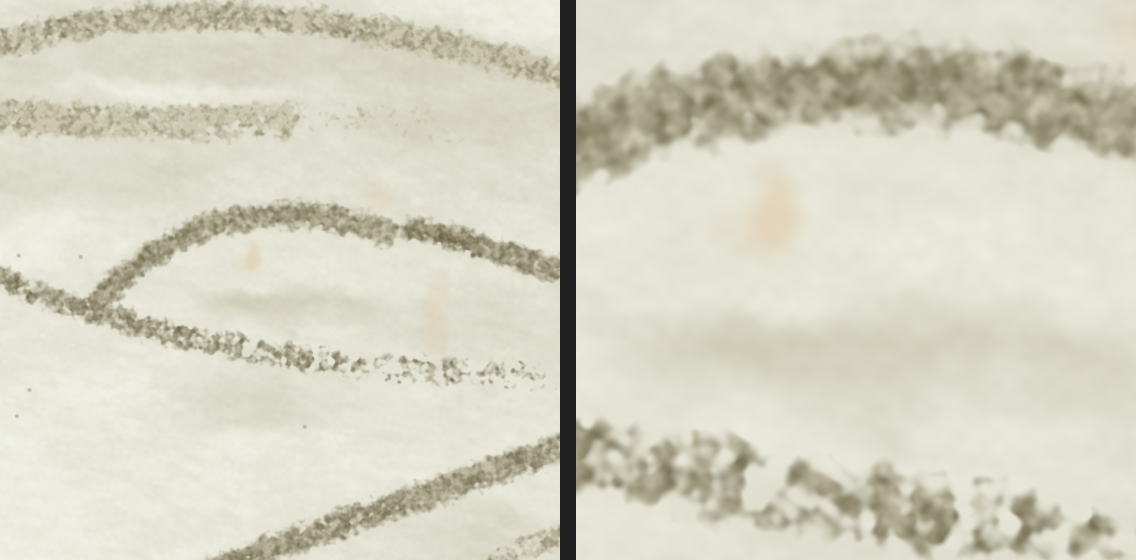
Left, the full canvas; right, a detail of the centre.
Reproduce this texture procedurally as a WebGL 2 fragment shader.

```glsl
#version 300 es
precision highp float;

uniform vec2 u_resolution;
out vec4 outColor;

#define PAPER vec3(0.936, 0.938, 0.893)
#define WASH vec3(0.825, 0.812, 0.735)
#define CHALK_PALE vec3(0.800, 0.778, 0.685)
#define CHALK_DARK vec3(0.400, 0.370, 0.255)
#define OCHRE vec3(0.880, 0.790, 0.660)
#define GRAIN_SCALE 100.0
#define EDGE_ROUGHNESS 0.031
#define EDGE_SOFTNESS 0.0085
#define GAP_SOFTNESS 0.17
#define CURVE_STEPS 20

float hash(vec2 p) {
    return fract(sin(dot(p, vec2(127.1, 311.7))) * 43758.5453);
}

float noise(vec2 p) {
    vec2 cell = floor(p), f = fract(p);
    f = f * f * (3.0 - 2.0 * f);
    return mix(mix(hash(cell), hash(cell + vec2(1, 0)), f.x),
               mix(hash(cell + vec2(0, 1)), hash(cell + vec2(1, 1)), f.x), f.y);
}

float fbm(vec2 p) {
    float sum = 0.0, amplitude = 0.5;
    for (int i = 0; i < 4; i++) {
        sum += amplitude * noise(p);
        p = mat2(1.6, 1.2, -1.2, 1.6) * p + 7.3;
        amplitude *= 0.5;
    }
    return sum / 0.9375;
}

// Soft elliptical patch, 1 at its centre
float patchAt(vec2 p, vec2 centre, vec2 radius) {
    return smoothstep(1.0, 0.25, length((p - centre) / radius));
}

// Distance to a quadratic curve (x) and position along it (y)
vec2 curveDistance(vec2 p, vec2 a, vec2 b, vec2 c) {
    vec2 nearest = vec2(10.0, 0.0), start = a;
    for (int i = 1; i <= CURVE_STEPS; i++) {
        float t = float(i) / float(CURVE_STEPS);
        vec2 end = mix(mix(a, b, t), mix(b, c, t), t);
        vec2 along = end - start;
        float h = clamp(dot(p - start, along) / dot(along, along), 0.0, 1.0);
        float d = length(p - start - along * h);
        if (d < nearest.x) nearest = vec2(d, t + (h - 1.0) / float(CURVE_STEPS));
        start = end;
    }
    return nearest;
}

// Crumbly chalk line; cover and tone each run from start (x) to end (y)
vec3 chalk(vec3 colour, vec2 p, vec2 a, vec2 b, vec2 c, float halfWidth, vec2 cover, vec2 tone) {
    vec2 curve = curveDistance(p, a, b, c);
    vec2 g = mat2(0.8, 0.6, -0.6, 0.8) * p * GRAIN_SCALE;
    float clump = noise(g * 0.32 + 5.0);
    float grain = noise(g) * 0.45 + noise(g * 1.7 + 31.0) * 0.25 + clump * 0.3;
    float body = smoothstep(EDGE_SOFTNESS, -EDGE_SOFTNESS,
                            curve.x - halfWidth + (grain - 0.5) * EDGE_ROUGHNESS);
    float gaps = smoothstep(-GAP_SOFTNESS, GAP_SOFTNESS, mix(cover.x, cover.y, curve.y) - grain);
    float halo = smoothstep(halfWidth * 2.0, halfWidth * 0.4, curve.x);
    float shade = noise(g * 1.2 + 63.0) * 0.5 + noise(g * 2.1 + 87.0) * 0.25 + clump * 0.25;
    float depth = clamp(mix(tone.x, tone.y, curve.y) + (shade - 0.5) * 1.25, 0.0, 1.0);
    colour = mix(colour, WASH, halo * 0.35 * mix(cover.x, cover.y, curve.y));
    return mix(colour, mix(CHALK_PALE, CHALK_DARK, depth), body * gaps * 0.95);
}

void main() {
    vec2 p = gl_FragCoord.xy / u_resolution;
    vec2 warp = vec2(fbm(p * 7.0), fbm(p * 7.0 + 19.0)) - 0.5;
    vec2 q = p + warp * 0.12;

    // Broad washes and bare areas
    float wash = 0.32 + 0.16 * smoothstep(0.5, 0.7, q.y);
    wash += 0.30 * patchAt(q, vec2(0.45, 0.89), vec2(0.75, 0.08));
    wash += 0.26 * patchAt(q, vec2(0.88, 0.80), vec2(0.38, 0.12));
    wash += 0.22 * patchAt(q, vec2(0.15, 0.69), vec2(0.40, 0.08));
    wash += 0.26 * patchAt(q, vec2(0.90, 0.42), vec2(0.45, 0.12));
    wash += 0.60 * patchAt(q, vec2(0.50, 0.425), vec2(0.20, 0.06));
    wash += 0.42 * patchAt(q, vec2(0.47, 0.30), vec2(0.25, 0.085));
    wash += 0.36 * patchAt(q, vec2(0.92, 0.02), vec2(0.35, 0.12));
    wash -= 0.45 * patchAt(q, vec2(0.33, 0.84), vec2(0.24, 0.035));
    wash -= 0.38 * patchAt(q, vec2(0.92, 0.97), vec2(0.35, 0.08));
    wash -= 0.25 * patchAt(q, vec2(0.05, 0.57), vec2(0.25, 0.08));
    wash -= 0.18 * patchAt(q, vec2(0.12, 0.16), vec2(0.50, 0.35));

    // Brushed streaks and fine tooth of the ground
    vec2 brushed = vec2(p.x, p.y + 0.15 * p.x);
    wash += 0.42 * (fbm(brushed * vec2(7.0, 15.0)) - 0.5);
    wash += 0.38 * (fbm(brushed * vec2(32.0, 65.0)) - 0.5);
    wash += 0.14 * (noise(p * 130.0) - 0.5);
    vec3 colour = mix(PAPER, WASH, clamp(wash, -0.1, 1.2));

    // Warm stains
    float stain = 0.6 * patchAt(q, vec2(0.425, 0.54), vec2(0.030, 0.033));
    stain += 0.28 * patchAt(q, vec2(0.77, 0.43), vec2(0.04, 0.12));
    stain += 0.25 * patchAt(q, vec2(0.67, 0.65), vec2(0.05, 0.06));
    colour = mix(colour, OCHRE, stain);

    // Upper pale lines
    colour = chalk(colour, p, vec2(-0.02, 0.915), vec2(0.40, 1.052), vec2(1.02, 0.86),
                   0.022, vec2(0.78, 0.76), vec2(0.22, 0.18));
    colour = chalk(colour, p, vec2(-0.02, 0.795), vec2(0.20, 0.775), vec2(0.50, 0.785),
                   0.028, vec2(0.76, 0.6), vec2(0.14, 0.07));
    colour = chalk(colour, p, vec2(0.50, 0.785), vec2(0.65, 0.79), vec2(0.84, 0.775),
                   0.024, vec2(0.42, 0.25), vec2(0.06, 0.0));

    // Arched line with a break, and the crumbling line below it
    colour = chalk(colour, p, vec2(0.165, 0.455), vec2(0.39, 0.69), vec2(0.69, 0.585),
                   0.020, vec2(0.82, 0.8), vec2(0.44, 0.48));
    colour = chalk(colour, p, vec2(0.735, 0.59), vec2(0.85, 0.565), vec2(1.02, 0.51),
                   0.019, vec2(0.82, 0.64), vec2(0.58, 0.58));
    colour = chalk(colour, p, vec2(-0.02, 0.51), vec2(0.40, 0.332), vec2(1.02, 0.325),
                   0.017, vec2(0.76, 0.28), vec2(0.48, 0.62));

    // Rising lines at the lower right
    colour = chalk(colour, p, vec2(0.38, -0.02), vec2(0.70, 0.10), vec2(1.02, 0.205),
                   0.022, vec2(0.8, 0.75), vec2(0.44, 0.48));
    colour = chalk(colour, p, vec2(0.88, -0.005), vec2(0.95, 0.03), vec2(1.02, 0.05),
                   0.015, vec2(0.45, 0.55), vec2(0.25, 0.35));

    // Sparse dust specks
    vec2 cell = floor(p * 45.0);
    vec2 offset = fract(p * 45.0) - 0.3 - 0.4 * vec2(hash(cell), hash(cell + 9.0));
    float speck = step(0.994, hash(cell + 27.0)) * smoothstep(0.25, 0.05, length(offset));
    colour = mix(colour, CHALK_DARK, speck * 0.35);

    outColor = vec4(colour, 1.0);
}
```
